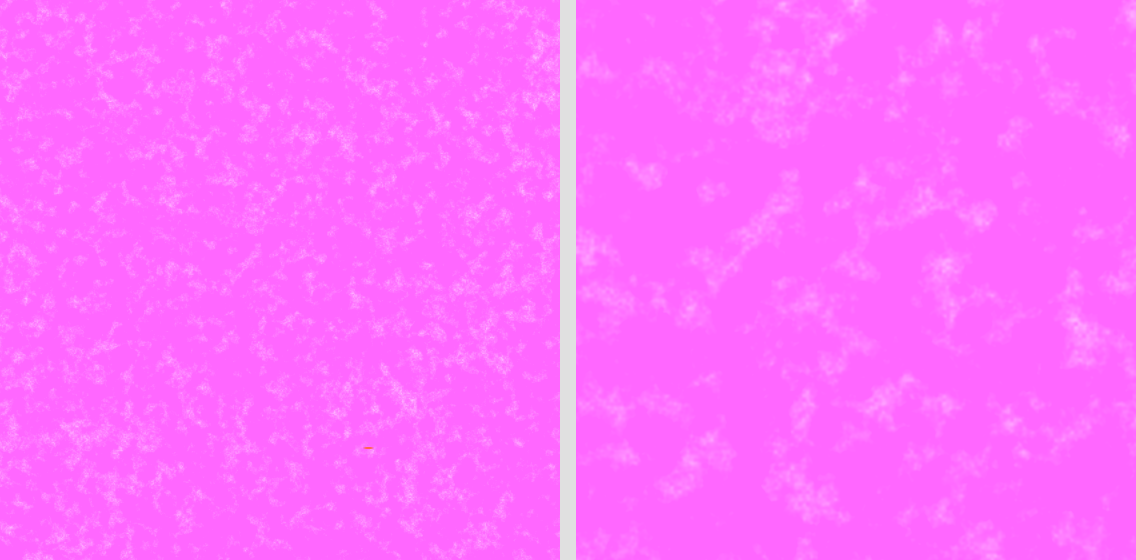
Left: the whole. Right: its middle third, enlarged.
Reproduce this texture procedurally as a WebGL 2 fragment shader.

```glsl
#version 300 es
precision highp float;

uniform vec2 u_resolution;
out vec4 fragColor;

#define BASE_COLOR vec3(1.0, 0.402, 1.0)
#define SPECK_COLOR vec3(1.0, 0.40, 0.30)
#define BLOTCH_FREQ 58.0
#define OCTAVE_GAIN 0.62
#define GRAIN_FREQ 420.0
#define PATCH_FREQ 5.0
#define PATCH_AMOUNT 0.09
#define THRESHOLD 0.527
#define LIGHTENING 0.52
#define STREAK_COUNT 7
#define STREAK_LIFT 0.16

float hash(vec2 p) {
    vec3 q = fract(vec3(p.xyx) * 0.1031);
    q += dot(q, q.yzx + 33.33);
    return fract((q.x + q.y) * q.z);
}

float valueNoise(vec2 p) {
    vec2 cell = floor(p);
    vec2 f = fract(p);
    f = f * f * (3.0 - 2.0 * f);
    float low = mix(hash(cell), hash(cell + vec2(1.0, 0.0)), f.x);
    float high = mix(hash(cell + vec2(0.0, 1.0)), hash(cell + vec2(1.0)), f.x);
    return mix(low, high, f.y);
}

// Four octaves, each turned to hide the lattice
float blotches(vec2 p) {
    const mat2 turn = mat2(0.8, 0.6, -0.6, 0.8);
    float sum = 0.0;
    float weight = 0.46;
    for (int i = 0; i < 4; i++) {
        p = turn * p + 37.0;
        sum += weight * valueNoise(p);
        p *= 2.0;
        weight *= OCTAVE_GAIN;
    }
    return sum;
}

float segmentDistance(vec2 p, vec2 a, vec2 b) {
    vec2 ab = b - a;
    float t = clamp(dot(p - a, ab) / dot(ab, ab), 0.0, 1.0);
    return length(p - a - ab * t);
}

// Soft, steep streaks scattered over the lower half
float streaks(vec2 uv) {
    float cover = 0.0;
    vec2 bent = uv + 0.016 * (vec2(valueNoise(uv * 22.0), valueNoise(uv * 22.0 + 71.0)) - 0.5);
    for (int i = 0; i < STREAK_COUNT; i++) {
        float id = float(i);
        vec2 center = vec2(0.30 + 0.55 * hash(vec2(id, 3.0)), 0.08 + 0.36 * hash(vec2(id, 9.0)));
        float angle = 1.3 + 1.5 * hash(vec2(id, 17.0));
        float halfLength = mix(0.015, 0.05, hash(vec2(id, 23.0)));
        vec2 reach = halfLength * vec2(cos(angle), sin(angle));
        float d = segmentDistance(bent, center - reach, center + reach);
        cover = max(cover, 1.0 - smoothstep(0.001, 0.010, d));
    }
    return cover;
}

void main() {
    vec2 uv = gl_FragCoord.xy / u_resolution;

    // Broad calm and busy areas, a little calmer near the middle
    float patches = PATCH_AMOUNT * (valueNoise(uv * PATCH_FREQ + 11.0) - 0.5);
    patches += 0.04 * (abs(uv.x - 0.47) * 2.0 - 0.5);

    // Pale blotches rising out of the flat ground
    float level = blotches(uv * BLOTCH_FREQ) + patches + STREAK_LIFT * streaks(uv);
    float pale = LIGHTENING * max(level - THRESHOLD, 0.0);

    // Fine grain, visible only within the blotches
    pale *= 0.4 + 1.2 * valueNoise(uv * GRAIN_FREQ);
    vec3 color = BASE_COLOR + vec3(0.0, min(pale, 0.4), 0.0);

    // One tiny flat speck
    float speck = length((uv - vec2(0.658, 0.2)) / vec2(0.010, 0.0018));
    color = mix(color, SPECK_COLOR, 1.0 - smoothstep(0.5, 1.2, speck));

    fragColor = vec4(color, 1.0);
}
```
